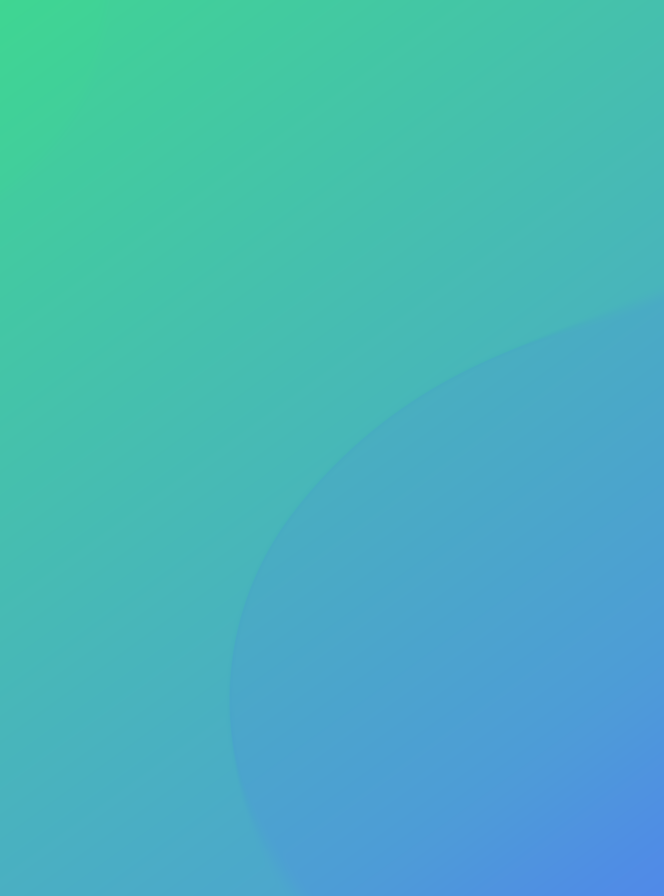
Give the GLSL for this background, as a Shadertoy shader.

```glsl
// A calm green-to-blue diagonal gradient with a large translucent blue swell
// at the lower right. The swell is a circle in polar form whose radius flares
// outward towards the upper right; its rim is crisp mid-way and soft at both ends.

// Signed depth inside the swell; angle is 0 at its left side, growing upward.
float swellDepth(vec2 offset, float angle) {
    float flare = max(angle - 0.65, 0.0);
    float radius = 0.3424 + 0.065 * flare * flare + 0.007 * pow(flare, 8.0);
    return radius - length(offset);
}

void mainImage(out vec4 fragColor, in vec2 fragCoord) {
    vec2 uv = fragCoord / iResolution.xy;
    vec2 p = vec2(uv.x * 0.742, uv.y);      // in units of the canvas height
    float pixel = 1.0 / iResolution.y;

    // Diagonal base, from the upper left to the lower right
    float slope = 0.35 * uv.x + 0.65 * (1.0 - uv.y);
    vec3 color = mix(vec3(0.25, 0.83, 0.58), vec3(0.31, 0.61, 0.86), slope);

    // Faint bright disc behind the upper left corner
    float disc = smoothstep(-0.008, 0.008, 0.26 - distance(p, vec2(-0.143, 1.0)));
    color += disc * vec3(-0.003, 0.008, -0.008);

    // Translucent swell, with a rim that softens at the foot and the far right
    vec2 offset = p - vec2(0.599, 0.219);
    float angle = atan(offset.y, -offset.x);
    float depth = swellDepth(offset, angle);
    float softEnd = smoothstep(0.1, 0.65, -angle) + smoothstep(1.5, 1.9, angle);
    float blur = pixel + 0.014 * softEnd;
    float swell = smoothstep(-blur, blur, depth);
    color += swell * vec3(0.004, -0.035, 0.03);

    // Thin shade along the crisp part of the rim
    float rim = exp(-pow(depth / 0.003, 2.0)) * (1.0 - min(softEnd, 1.0));
    color -= rim * vec3(0.008, 0.008, 0.0);

    // Deeper blue gathering in the lower right corner
    color += swell * smoothstep(0.8, 1.0, slope) * vec3(0.0, -0.035, 0.02);

    fragColor = vec4(color, 1.0);
}
```
